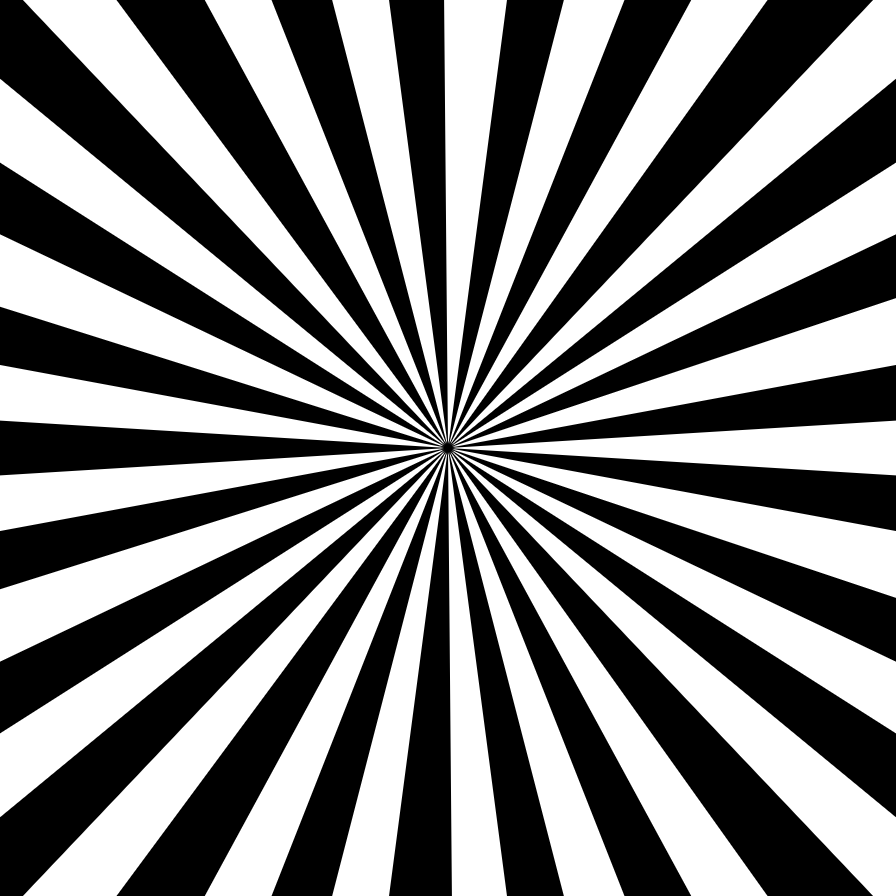
Write a three.js fragment shader that draws this background.

```glsl
varying vec2 vUv;

const vec3 RAY_COLOR = vec3(0.0);
const vec3 GAP_COLOR = vec3(1.0);
const vec2 CENTER = vec2(0.5);
const float SECTOR_COUNT = 50.0;      // dark and light sectors together
const float START_ANGLE = -0.5;       // degrees clockwise from straight up
const float HUB_INNER = 0.004;
const float HUB_OUTER = 0.009;
const float SECTOR_ANGLE = 360.0 / SECTOR_COUNT;

// Start of a sector, snapped up to whole degrees.
// Exact multiples move up one degree in two bands beside the half turn.
float sectorStart(float index) {
  float fromHalf = abs(index - 0.5 * SECTOR_COUNT);
  float nudge = 0.1 * step(abs(fromHalf - 7.5), 3.0);
  return ceil(index * SECTOR_ANGLE - 0.05 + nudge);
}

// Signed distance to the nearest ray edge, positive in the light gaps.
float gapDistance(vec2 p) {
  float angle = mod(degrees(atan(p.x, p.y)) - START_ANGLE + 360.0, 360.0);
  float index = floor(angle / SECTOR_ANGLE);
  if (angle < sectorStart(index)) index -= 1.0;

  float toEdge = min(angle - sectorStart(index), sectorStart(index + 1.0) - angle);
  float side = mod(index, 2.0) < 0.5 ? 1.0 : -1.0;
  return side * length(p) * sin(radians(max(toEdge, 0.0)));
}

void main() {
  vec2 p = vUv - CENTER;
  float pixel = max(fwidth(vUv.x), 0.00001);

  // Rays with edges one pixel soft
  float light = clamp(0.5 + gapDistance(p) / pixel, 0.0, 1.0);

  // Dark hub where the rays meet
  float radius = length(p);
  light *= smoothstep(HUB_INNER, HUB_OUTER, radius);

  gl_FragColor = vec4(mix(RAY_COLOR, GAP_COLOR, light), 1.0);
}
```
